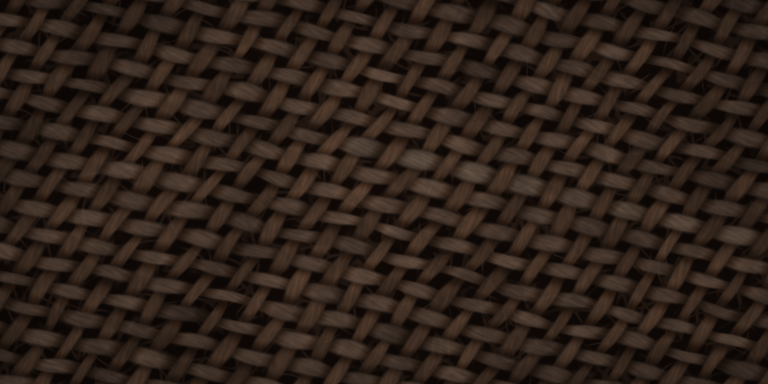
Give the GLSL for this texture, as a Shadertoy shader.

```glsl
// Dark brown burlap: a skewed plain weave of fuzzy, uneven yarns with one thick slub.

const float PI = 3.14159265;
const float WEFT_ROWS = 14.8;     // rows per canvas height
const float WARP_COLUMNS = 12.2;  // columns per canvas height
const float WEFT_SLOPE = 0.24;
const float WARP_LEAN = 0.68;
const float SLUB_ROW = 12.0;

const vec3 GAP_COLOR  = vec3(0.050, 0.027, 0.018);
const vec3 WEFT_COLOR = vec3(0.285, 0.222, 0.182);
const vec3 WARP_COLOR = vec3(0.262, 0.190, 0.143);
const vec3 SLUB_COLOR = vec3(0.310, 0.255, 0.212);
const vec3 HAIR_COLOR = vec3(0.170, 0.112, 0.075);
const vec3 SHADE_TINT = vec3(1.00, 0.86, 0.72);

vec2 hash2(vec2 p) {
    vec3 q = fract(p.xyx * vec3(0.1031, 0.1030, 0.0973));
    q += dot(q, q.yzx + 33.33);
    return fract((q.xx + q.yz) * q.zy);
}

float cornerGradient(vec2 cell, vec2 offset) {
    float angle = 2.0 * PI * hash2(cell).x;
    return dot(vec2(cos(angle), sin(angle)), offset);
}

// Gradient noise, roughly -0.7 to 0.7
float gradientNoise(vec2 p) {
    vec2 i = floor(p), f = fract(p);
    vec2 w = f * f * f * (f * (f * 6.0 - 15.0) + 10.0);
    vec2 e = vec2(1.0, 0.0);
    float low  = mix(cornerGradient(i, f), cornerGradient(i + e, f - e), w.x);
    float high = mix(cornerGradient(i + e.yx, f - e.yx),
                     cornerGradient(i + 1.0, f - 1.0), w.x);
    return mix(low, high, w.y);
}

// +1 for even thread numbers, -1 for odd ones
float parity(float id) {
    return 1.0 - 2.0 * mod(id, 2.0);
}

// Sideways drift of a thread along its length
float wander(float along, float id) {
    return 0.21 * gradientNoise(vec2(along * 0.45, id * 7.37 + 3.1));
}

// One twisted yarn: colour in rgb, coverage in a
vec4 yarn(float across, float along, float id, float lift, float halfWidth, vec3 tint) {
    float d = across / halfWidth;
    float roundness = sqrt(max(0.0, 1.0 - d * d));
    float twist = across * 8.0 + along * 1.8;
    float fibres = gradientNoise(vec2(along * 1.3, twist + id * 17.3))
                 + 0.4 * gradientNoise(vec2(along * 2.6, twist * 2.3 + id * 31.7));
    float tone = 1.0 + 0.42 * gradientNoise(vec2(along * 0.5, id * 5.3));
    float raised = smoothstep(-0.9, 0.7, lift);
    float light = mix(0.48, 1.0, raised) * tone * (0.60 + 0.37 * roundness + 0.20 * fibres);
    float coverage = 1.0 - smoothstep(0.66, 1.20, abs(d) + 0.14 * fibres);
    return vec4(tint * mix(SHADE_TINT, vec3(1.0), raised) * light, coverage);
}

// Loose thin hairs as narrow zero crossings of stretched noise
float hairs(vec2 p) {
    float sum = 0.0;
    for (int k = 0; k < 3; k++) {
        float angle = 0.5 + 1.05 * float(k);
        vec2 axis = vec2(cos(angle), sin(angle));
        vec2 q = vec2(dot(p, axis), dot(p, vec2(-axis.y, axis.x)));
        float ridge = abs(gradientNoise(q * vec2(9.0, 24.0) + 19.0 * float(k)));
        float patches = smoothstep(-0.1, 0.3, gradientNoise(q * 13.0 + 41.0));
        sum += (1.0 - smoothstep(0.02, 0.12, ridge)) * patches;
    }
    return min(sum, 1.0);
}

// Skewed thread coordinates: x counts warp columns, y counts weft rows
vec2 weaveCoordinates(vec2 p) {
    float leftBend = max(0.0, 0.9 - p.x);
    float sag = 0.014 * gradientNoise(p * 2.3 + 8.0);
    float sway = 0.035 * gradientNoise(p * 2.0 + 27.0);
    float row = WEFT_ROWS * (p.y + WEFT_SLOPE * p.x + 0.03 * leftBend * leftBend + sag);
    float column = WARP_COLUMNS * (p.x - WARP_LEAN * p.y + sway) + 0.18;
    return vec2(column, row);
}

vec3 burlap(vec2 p) {
    vec2 weave = weaveCoordinates(p);
    vec2 id = floor(weave);
    vec2 across = fract(weave) - 0.5;

    // The slub thickens one row from the centre to the right edge
    float slub = step(abs(id.y - SLUB_ROW), 0.5)
               * smoothstep(0.80, 0.95, p.x) * mix(1.0, 0.6, smoothstep(1.25, 1.6, p.x));

    // Threads rise and dive alternately
    vec2 lift = vec2(-sin(PI * weave.y) * parity(id.x), sin(PI * weave.x) * parity(id.y));
    across.x += wander(weave.y, id.x + 50.0);
    across.y += wander(weave.x, id.y) * (1.0 - slub);

    // Widths vary by region, by thread and along each thread
    float density = 0.06 * gradientNoise(p * 3.1 + 5.0);
    float warpWidth = 0.265 + density + 0.12 * gradientNoise(vec2(weave.y * 0.5, id.x * 3.7));
    float weftWidth = 0.285 + density + 0.14 * gradientNoise(vec2(weave.x * 0.4, id.y * 4.3));
    warpWidth *= 1.0 + 0.10 * lift.x;
    weftWidth = mix(weftWidth * (1.0 + 0.10 * lift.y), 0.38 + 0.05 * lift.y, slub);

    vec4 warp = yarn(across.x, weave.y, id.x + 90.0, lift.x, warpWidth, WARP_COLOR);
    vec4 weft = yarn(across.y, weave.x, id.y, lift.y, weftWidth,
                     mix(WEFT_COLOR, SLUB_COLOR, slub));

    // Layer both ways and choose by height
    float fuzz = hairs(p);
    vec3 ground = mix(GAP_COLOR, HAIR_COLOR, 0.45 * fuzz);
    vec3 weftOnTop = mix(mix(ground, warp.rgb, warp.a), weft.rgb, weft.a);
    vec3 warpOnTop = mix(mix(ground, weft.rgb, weft.a), warp.rgb, warp.a);
    vec3 color = mix(warpOnTop, weftOnTop, smoothstep(-0.25, 0.25, lift.y - lift.x));
    return color + 0.014 * fuzz;
}

void mainImage(out vec4 fragColor, in vec2 fragCoord) {
    vec2 p = fragCoord / iResolution.y;
    vec2 centered = fragCoord / iResolution.xy - 0.5;
    float vignette = 1.08 - 0.65 * dot(centered, centered);
    float patchTone = 1.0 + 0.22 * gradientNoise(p * 2.7 + 14.0);
    fragColor = vec4(burlap(p) * vignette * patchTone, 1.0);
}
```
